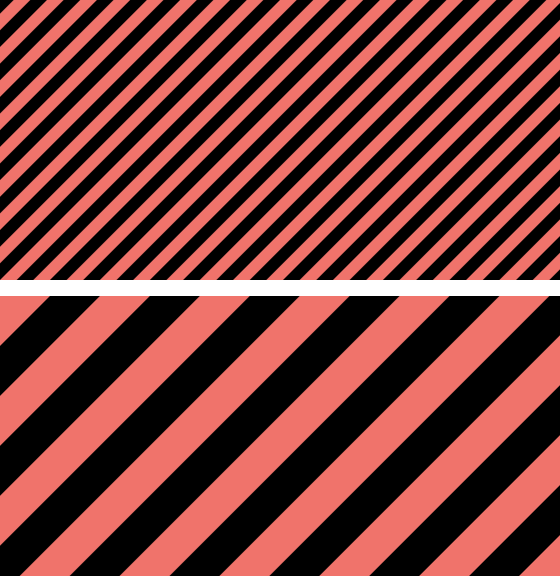
Top: the whole. Bottom: its middle third, enlarged.
A WebGL 2 fragment shader for this pattern:

```glsl
#version 300 es
precision highp float;
// Even diagonal stripes in coral and black, rising to the right at 45 degrees.

uniform vec2 u_resolution;
out vec4 fragColor;

void main() {
    vec2 p = gl_FragCoord.xy / u_resolution.y;

    // Stripe phase, zero on the diagonal through the lower left corner
    float stripesPerHeight = 8.41;
    float phase = fract((p.x - p.y) * stripesPerHeight);

    // Signed distance to the nearest stripe edge, positive inside the coral
    float edge = (0.25 - abs(phase - 0.25)) / stripesPerHeight;
    edge = min(edge, 0.5 / stripesPerHeight);
    float wrapped = (phase - 1.0) / stripesPerHeight;
    float dist = max(edge, wrapped) * 0.70711;

    // Edges smoothed over about one pixel
    float smoothing = 0.7 / u_resolution.y;
    float coral = smoothstep(-smoothing, smoothing, dist);

    fragColor = vec4(mix(vec3(0.0), vec3(0.94, 0.45, 0.42), coral), 1.0);
}
```
